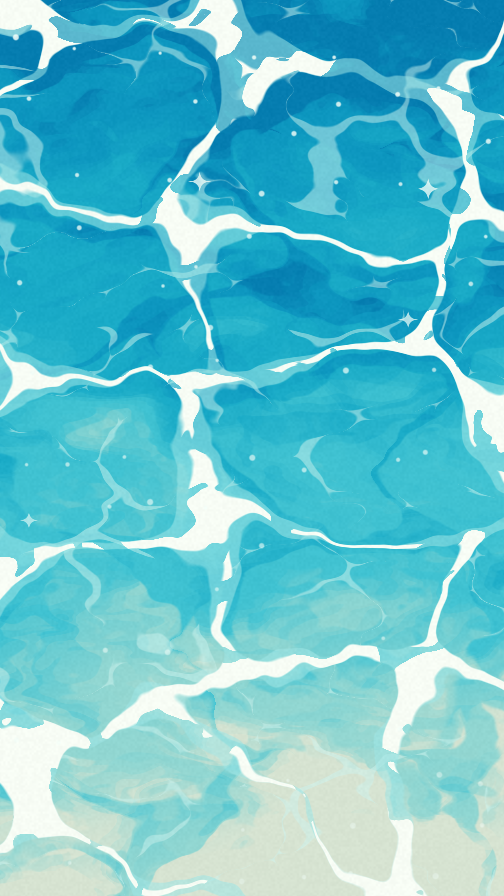
Give the GLSL for this texture, as a WebGL 2 fragment shader.

```glsl
#version 300 es
precision highp float;
// Painted shallow water: a deep-to-sand colour ramp broken into terraced noise
// patches, below a warped Voronoi web of foam whose rounded cells leave
// concave white knots. Shadows, pale strokes and glints are layered on it.
uniform vec2 u_resolution;
out vec4 fragColor;

#define CELLS vec2(2.15, 2.95)   // foam cells per canvas width
#define WARP 0.20                // bending of the foam lines
#define FOAM_WIDTH 0.019         // half width of lines, in cells
#define KNOTS vec2(8.5, 21.0)    // corner hardness: fat, thin
#define PATCH_SCALE vec2(2.6, 4.6)
#define PATCH_GAIN 0.52
#define TERRACES 10.0
#define SHADOW_GAIN 0.15
#define STROKE_GAIN 0.50

vec2 hash22(vec2 p) {
  vec3 q = fract(vec3(p.xyx) * vec3(0.1031, 0.1030, 0.0973));
  q += dot(q, q.yzx + 33.33);
  return fract((q.xx + q.yz) * q.zy);
}

float noise(vec2 p) {
  vec2 i = floor(p), f = fract(p);
  f = f * f * (3.0 - 2.0 * f);
  float low = mix(hash22(i).x, hash22(i + vec2(1, 0)).x, f.x);
  float high = mix(hash22(i + vec2(0, 1)).x, hash22(i + vec2(1, 1)).x, f.x);
  return mix(low, high, f.y);
}

float fbm(vec2 p) {
  float sum = 0.0, amp = 0.53;
  for (int i = 0; i < 4; i++, amp *= 0.5) {
    sum += amp * noise(p);
    p = mat2(1.6, 1.2, -1.2, 1.6) * p + 11.3;
  }
  return sum;
}

vec2 site(vec2 cell) { return 0.12 + 0.76 * hash22(cell + 40.0); }

// Distance to the Voronoi borders, blended so that cell corners are round.
float web(vec2 p, float hardness) {
  vec2 i = floor(p), f = fract(p), nearCell = vec2(0.0), nearSite = vec2(0.0);
  float best = 1e3, sum = 0.0;
  for (int k = 0; k < 9; k++) {
    vec2 o = vec2(k % 3 - 1, k / 3 - 1), r = o + site(i + o) - f;
    if (dot(r, r) < best) { best = dot(r, r); nearCell = o; nearSite = r; }
  }
  for (int k = 0; k < 25; k++) {
    vec2 o = nearCell + vec2(k % 5 - 2, k / 5 - 2);
    vec2 r = o + site(i + o) - f, across = r - nearSite;
    if (dot(across, across) > 1e-5)
      sum += exp(-hardness * dot(0.5 * (nearSite + r), normalize(across)));
  }
  return -log(sum) / hardness;
}

vec3 waterRamp(float t) {
  vec3 c = mix(vec3(0.02, 0.49, 0.69), vec3(0.05, 0.59, 0.75), smoothstep(0.00, 0.12, t));
  c = mix(c, vec3(0.10, 0.67, 0.78), smoothstep(0.12, 0.30, t));
  c = mix(c, vec3(0.25, 0.76, 0.82), smoothstep(0.30, 0.55, t));
  c = mix(c, vec3(0.57, 0.84, 0.82), smoothstep(0.57, 0.79, t));
  return mix(c, vec3(0.84, 0.89, 0.82), smoothstep(0.79, 0.95, t));
}

float terrace(float n) {
  float s = n * TERRACES;
  return (floor(s) + smoothstep(0.38, 0.62, fract(s))) / TERRACES;
}

// Round specks, or four-pointed stars, in a share of the grid squares.
float glints(vec2 p, float count, float share, float size, bool star, float px) {
  vec2 g = p * count, h = hash22(floor(g) + 7.0), k = hash22(floor(g) + 91.0);
  vec2 d = abs(fract(g) - 0.25 - 0.5 * h) / count;
  float r = size * (0.5 + 0.5 * k.y);
  float dist = star ? (pow(sqrt(d.x) + sqrt(d.y), 2.0) - r) * 0.6 : length(d) - r;
  return step(k.x, share) * (1.0 - smoothstep(-px, px, dist));
}

void main() {
  vec2 p = gl_FragCoord.xy / u_resolution.x;
  float px = 1.0 / u_resolution.x, aa = 2.6 * px;
  float down = 1.0 - gl_FragCoord.y / u_resolution.y;

  // Water body: depth ramp with large and small painted patches.
  vec2 q = p * PATCH_SCALE, swirl = vec2(fbm(q + 3.0), fbm(q + 19.0));
  float patches = terrace(fbm(q + 2.6 * swirl)) - 0.5;
  float flecks = terrace(fbm(q * 2.4 + 3.4 * swirl.yx + 31.0)) - 0.5;
  float depth = down + 0.2 * (p.x - 0.5) * smoothstep(0.5, 0.8, down);
  depth += PATCH_GAIN * (patches + 0.5 * flecks);

  // Shadows: an offset copy of the foam web and a deeper, larger web.
  vec2 bend = vec2(fbm(p * 4.0 + 5.0), fbm(p * 4.0 + 27.0)) - 0.5;
  vec2 foamPos = (p + WARP * bend) * CELLS;
  float hardness = mix(KNOTS.x, KNOTS.y, smoothstep(0.25, 0.75, noise(p * 3.3 + 13.0)));
  float shade = 1.0 - smoothstep(0.025, 0.045, web(foamPos + vec2(-0.03, 0.10), hardness));
  shade *= smoothstep(0.42, 0.60, noise(p * 5.0 + 2.0));
  float deepWidth = 0.05 * smoothstep(0.45, 0.70, noise(p * 2.6 + 51.0)) - 0.02;
  float deepWeb = web(foamPos * 0.85 + swirl * 0.7 + 17.0, 9.0) - deepWidth;
  shade = max(shade, 1.0 - smoothstep(-0.01, 0.01, deepWeb));
  vec3 color = waterRamp(depth - SHADOW_GAIN * shade);

  // Short pale strokes with tapering ends.
  float strokeWidth = 0.06 * smoothstep(0.56, 0.82, noise(p * 8.0 + 71.0)) - 0.012;
  float stroke = web(foamPos * 2.1 + 2.0 * swirl + 60.0, 20.0) - strokeWidth;
  color = mix(color, vec3(0.80, 0.95, 0.93), STROKE_GAIN * (1.0 - smoothstep(-0.012, 0.012, stroke)));

  // Foam: translucent rim, then white lines with slits in the knots.
  float foam = web(foamPos, hardness) - FOAM_WIDTH * mix(0.25, 1.25, noise(p * 6.0 + 33.0));
  float slit = 0.09 * smoothstep(0.66, 0.80, noise(p * vec2(15.0, 24.0) + 8.0 * bend));
  float rim = 0.045 * smoothstep(0.45, 0.75, noise(p * 7.0 + 83.0));
  color = mix(color, vec3(0.62, 0.90, 0.90), 0.55 * (1.0 - smoothstep(-aa, aa, foam - rim)));
  color = mix(color, vec3(0.97, 0.99, 0.96), 1.0 - smoothstep(-aa, aa, foam + slit));

  // Glints and a trace of paper grain.
  float glint = max(glints(p, 11.0, 0.24, 0.006, false, px), glints(p + 0.37, 3.0, 0.2, 0.028, true, px));
  color = mix(color, vec3(0.94, 0.99, 0.97), glint * (0.9 - 0.5 * down));
  fragColor = vec4(clamp(color + 0.025 * (noise(p * 230.0) - 0.5), 0.0, 1.0), 1.0);
}
```
